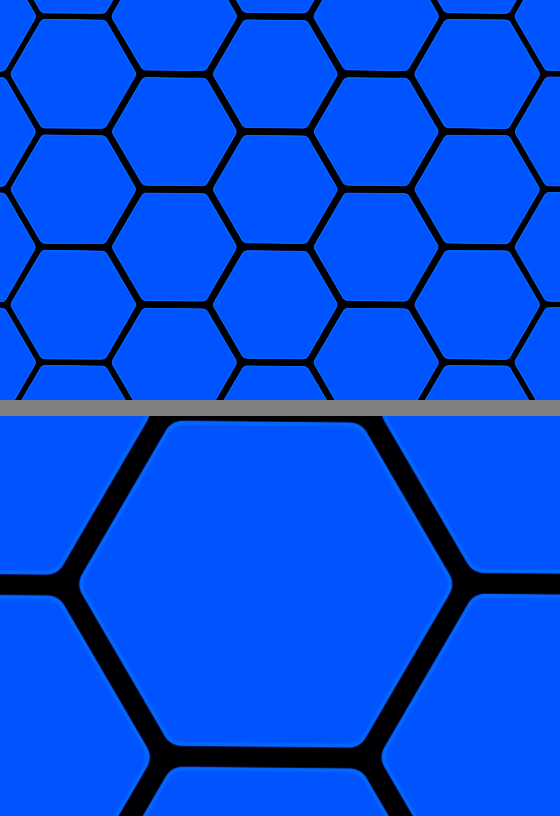
Top: the whole. Bottom: its middle third, enlarged.
This pattern is drawn by a WebGL 2 fragment shader. Its source:

```glsl
#version 300 es
precision highp float;
// Flat-topped blue hexagons split by black lines with softened joints.
// Each point finds its nearest cell centre on two interleaved grids, then
// a smooth maximum of the edge distances gives the rounded cell outline.

uniform vec2 u_resolution;
out vec4 fragColor;

// Maximum of a and b, rounded where they differ by less than k
float smoothMax(float a, float b, float k) {
  float h = max(k - abs(a - b), 0.0) / k;
  return max(a, b) + 0.25 * h * h * k;
}

// Offset from the centre of the nearest cell; cells are one unit tall
vec2 hexLocal(vec2 p) {
  vec2 period = vec2(sqrt(3.0), 1.0);
  vec2 a = p - period * round(p / period);
  vec2 b = p - period * (floor(p / period) + 0.5);
  return dot(a, a) < dot(b, b) ? a : b;
}

// Distance from the centre towards the nearest edges, 0.5 on the border
float hexDistance(vec2 q) {
  float side = 0.866 * abs(q.x);
  float slanted = smoothMax(side + 0.5 * q.y, side - 0.5 * q.y, 0.03);
  float level = abs(q.y + 0.01 * q.x); // level lines lean very slightly
  return smoothMax(slanted, level, 0.03);
}

void main() {
  vec2 p = (gl_FragCoord.xy - 0.5 * u_resolution) / u_resolution.y;
  float cellHeight = 0.2883;
  vec2 grid = (p - vec2(-0.0119, 0.0265)) / (cellHeight * vec2(1.0093, 1.0));
  float pixel = 1.0 / (u_resolution.y * cellHeight);

  // Lines thin out towards the rim of the canvas
  float halfLine = 0.0295 - 0.007 * smoothstep(0.3, 0.85, length(p));
  float inset = 0.5 - halfLine - hexDistance(hexLocal(grid));

  vec3 black = vec3(0.0, 0.0, 0.01);
  vec3 violet = vec3(0.045, 0.06, 0.34);
  vec3 paleRim = vec3(0.01, 0.40, 0.98);
  vec3 blue = vec3(0.0, 0.33, 1.0);

  // Line, violet fringe, pale rim, then flat fill
  float soft = max(0.6 * pixel, 0.004);
  float cover = smoothstep(-soft, soft, inset);
  vec3 fill = mix(paleRim, blue, smoothstep(0.009, 0.009 + 1.2 * soft, inset));
  vec3 color = mix(black, violet, smoothstep(0.0, 0.45, cover));
  color = mix(color, fill, smoothstep(0.35, 1.0, cover));
  fragColor = vec4(color, 1.0);
}
```
